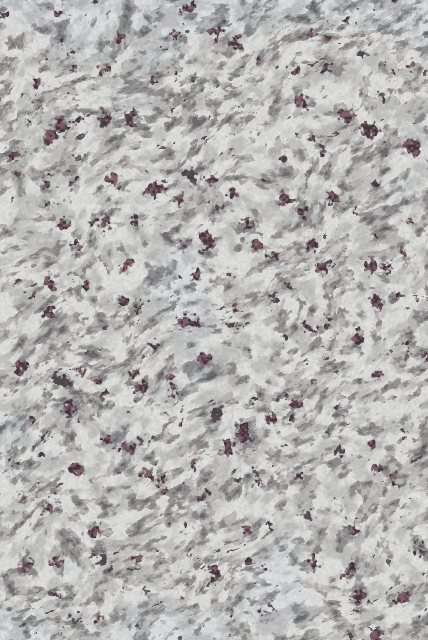
Give the GLSL for this texture, as a Shadertoy shader.

```glsl
float hash(vec2 p) {
    vec3 q = fract(p.xyx * vec3(0.1031, 0.1030, 0.0973));
    q += dot(q, q.yzx + 33.33);
    return fract((q.x + q.y) * q.z);
}

float noise(vec2 p) {
    vec2 cell = floor(p), f = fract(p);
    f = f * f * (3.0 - 2.0 * f);
    return mix(mix(hash(cell), hash(cell + vec2(1, 0)), f.x),
               mix(hash(cell + vec2(0, 1)), hash(cell + vec2(1, 1)), f.x), f.y);
}

float fbm(vec2 p) {
    float sum = 0.0, weight = 0.53;
    for (int i = 0; i < 4; i++) {
        sum += weight * noise(p);
        p = mat2(0.8, 0.6, -0.6, 0.8) * p * 2.03 + 17.3;
        weight *= 0.5;
    }
    return sum;
}

// Signed distance to the nearest scattered garnet; its random tone goes to .y
vec2 garnets(vec2 p, float cellSize) {
    vec2 home = floor(p / cellSize), nearest = vec2(1.0, 0.0);
    for (int y = -1; y <= 1; y++)
    for (int x = -1; x <= 1; x++) {
        vec2 id = home + vec2(x, y) + 50.0;
        if (hash(id + 7.7) > 0.66) continue;
        vec2 centre = (id - 50.0 + vec2(hash(id + 11.3), hash(id + 29.1))) * cellSize;
        float size = hash(id + 43.9), turn = 6.28 * hash(id + 83.3);
        vec2 offset = p - centre;
        float stretch = dot(offset, vec2(cos(turn), sin(turn)));
        float dist = sqrt(dot(offset, offset) - 0.5 * stretch * stretch);
        dist -= mix(0.0025, 0.0095, size * size);
        if (dist < nearest.x) nearest = vec2(dist, hash(id + 61.7));
    }
    return nearest;
}

void mainImage(out vec4 fragColor, in vec2 fragCoord) {
    vec2 p = fragCoord / iResolution.y;
    float soft = max(0.0014, 0.7 / iResolution.y);

    // Slanted grain direction, bent across the slab
    vec2 bend = vec2(noise(p * 11.0 + 3.0), noise(p * 11.0 + 31.0)) - 0.5;
    vec2 w = p + 0.035 * bend;
    vec2 along = vec2(dot(w, vec2(0.87, 0.49)) * 0.66, dot(w, vec2(-0.49, 0.87))) + 5.0;

    float density = 0.10 * (fbm(along * 13.0 + 40.0) - 0.5);
    float patches = fbm(along * 84.0 + 20.0) + density;
    float flakes = fbm(along * 135.0 + 70.0);
    float grain = noise(p * 330.0 + 9.0) - 0.5;
    float cloud = fbm(along * 72.0 + 120.0);

    // Feldspar ground
    vec3 color = mix(vec3(0.74, 0.74, 0.735), vec3(0.85, 0.85, 0.84),
                     smoothstep(0.30, 0.60, cloud));

    // Pale and darker quartz
    vec3 paleGrey = mix(vec3(0.71, 0.705, 0.695), vec3(0.60, 0.595, 0.585),
                        smoothstep(0.35, 0.65, flakes));
    color = mix(color, paleGrey, 0.95 * smoothstep(0.50, 0.585, patches));
    float deep = 0.6 * patches + 0.4 * flakes;
    color = mix(color, vec3(0.54, 0.535, 0.535), 0.88 * smoothstep(0.57, 0.635, deep));
    color = mix(color, vec3(0.38, 0.37, 0.39), 0.75 * smoothstep(0.675, 0.73, deep));

    // Cool veils and fine crystal texture
    color += vec3(-0.012, -0.003, 0.012) * smoothstep(0.5, 0.7, fbm(p * 7.0 + 80.0));
    color += 0.06 * grain + 0.04 * (noise(p * 190.0 + 60.0) - 0.5);

    // Ragged plum garnets with a dusky rim
    vec2 ragged = vec2(fbm(p * 125.0 + 15.0), fbm(p * 125.0 + 55.0)) - 0.5;
    vec2 garnet = garnets(p + 0.020 * ragged, 0.05);
    float edge = garnet.x + 0.009 * (noise(p * 210.0 + 25.0) - 0.5);
    vec3 plum = mix(vec3(0.23, 0.17, 0.21), vec3(0.49, 0.36, 0.40),
                    smoothstep(0.15, 0.85, noise(p * 250.0 + 90.0)));
    plum = mix(plum, vec3(0.27, 0.25, 0.28), 0.7 * step(0.90, garnet.y));
    color = mix(color, vec3(0.54, 0.52, 0.53), 0.45 * (1.0 - smoothstep(0.0, 0.004, edge)));
    color = mix(color, plum, 0.93 * (1.0 - smoothstep(-soft, soft, edge)));

    // Sparse black mica flecks in the greyer areas
    float mica = fbm(along * 88.0 + 200.0) + 1.2 * density;
    color = mix(color, vec3(0.25, 0.24, 0.27), 0.8 * smoothstep(0.775, 0.83, mica));

    fragColor = vec4(clamp(color, 0.0, 1.0), 1.0);
}
```
